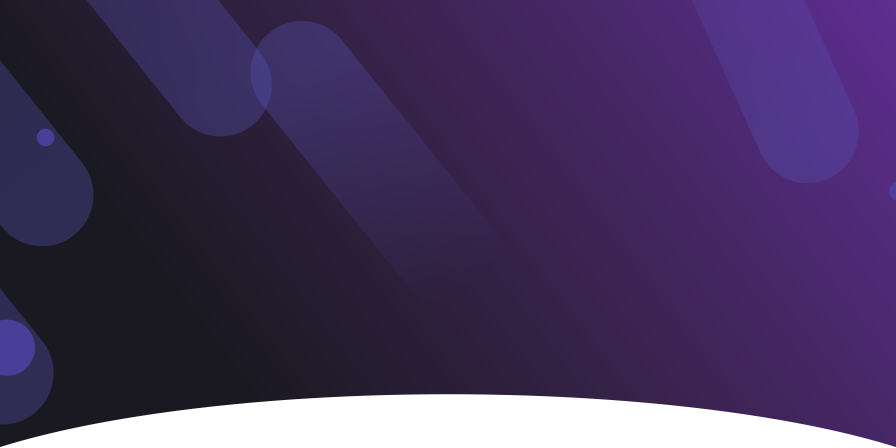
A Shadertoy shader for this background:

```glsl
#define DARK vec3(0.102, 0.098, 0.130)
#define PLUM vec3(0.215, 0.135, 0.290)
#define VIOLET vec3(0.370, 0.180, 0.570)
#define BAR_COLOR vec3(0.330, 0.310, 0.680)
#define DOT_COLOR vec3(0.300, 0.250, 0.620)
#define GRADIENT_DIR vec2(0.8, 0.6)
#define GRADIENT_STOPS vec3(0.52, 1.2, 2.2)
#define BAR_RADIUS 0.1146
#define BAR_ALPHA 0.37
#define DOT_ALPHA 0.92
#define HILL_CENTER vec2(1.0, -0.175)
#define HILL_RADII vec2(1.25, 0.295)

// Bars: cap center, direction angle, fade length
const vec4 BARS[5] = vec4[5](
    vec4(0.492, 0.810, 2.246, 2.5),
    vec4(0.674, 0.8385, -0.895, 0.6),
    vec4(0.094, 0.565, 2.246, 2.5),
    vec4(0.005, 0.167, 2.246, 2.5),
    vec4(1.802, 0.706, 1.993, 1.2));

// Dots: center, radius
const vec3 DOTS[3] = vec3[3](
    vec3(0.1016, 0.693, 0.0195),
    vec3(0.0156, 0.224, 0.0625),
    vec3(2.006, 0.573, 0.021));

// Antialiased coverage from a signed distance
float coverage(float dist) {
    return clamp(0.5 - dist * iResolution.y, 0.0, 1.0);
}

vec3 backdrop(vec2 p) {
    float t = dot(p, GRADIENT_DIR);
    vec3 stops = GRADIENT_STOPS;
    float lower = clamp((t - stops.x) / (stops.y - stops.x), 0.0, 1.0);
    float upper = clamp((t - stops.y) / (stops.z - stops.y), 0.0, 1.0);
    return mix(mix(DARK, PLUM, lower), VIOLET, upper);
}

// Open-ended rounded bar, fading away from its cap
float barOpacity(vec2 p, vec4 bar) {
    vec2 dir = vec2(cos(bar.z), sin(bar.z));
    vec2 q = p - bar.xy;
    float along = max(dot(q, dir), 0.0);
    float dist = length(q - dir * along) - BAR_RADIUS;
    float fade = clamp(1.0 - along / bar.w, 0.0, 1.0);
    return coverage(dist) * fade * BAR_ALPHA;
}

// Ellipse distance, first-order approximation
float ellipseDistance(vec2 q, vec2 radii) {
    float f = length(q / radii);
    float slope = length(q / (radii * radii));
    return f * (f - 1.0) / max(slope, 1e-4);
}

void mainImage(out vec4 fragColor, in vec2 fragCoord) {
    vec2 p = fragCoord / iResolution.y;
    vec3 color = backdrop(p);

    // Translucent bars
    for (int i = 0; i < 5; i++) {
        color = mix(color, BAR_COLOR, barOpacity(p, BARS[i]));
    }

    // Small dots
    for (int i = 0; i < 3; i++) {
        float dist = length(p - DOTS[i].xy) - DOTS[i].z;
        color = mix(color, DOT_COLOR, coverage(dist) * DOT_ALPHA);
    }

    // White hill along the bottom
    float hill = ellipseDistance(p - HILL_CENTER, HILL_RADII);
    color = mix(color, vec3(1.0), coverage(hill));

    fragColor = vec4(color, 1.0);
}
```
